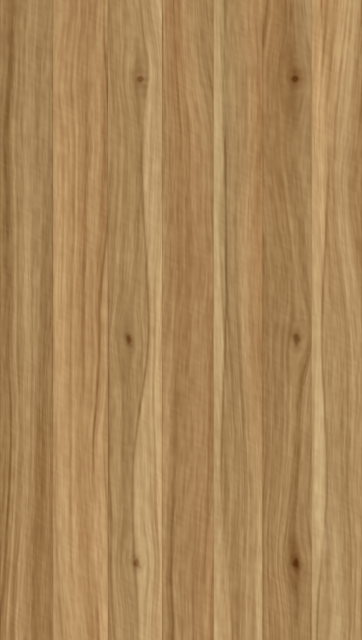
Write a Shadertoy shader that draws this texture.

```glsl
// Walnut veneer: seven upright strips with wavy grain, pale sapwood and small knots.

const vec3 DARK_WOOD = vec3(0.54, 0.39, 0.23);
const vec3 PALE_WOOD = vec3(0.79, 0.66, 0.47);
const vec3 RED_TINT = vec3(0.035, -0.005, -0.015);
const float PLANKS = 7.0;
const float PLANK_TONE[7] = float[7](0.42, 0.55, 0.53, 0.45, 0.62, 0.38, 0.64);
const float SAP_WIDTH[7] = float[7](-0.3, 0.05, 0.42, -0.3, 0.36, -0.3, 0.3);
const float SAP_GAIN = 0.22;
const float GRAIN_WANDER = 0.06;
const float BROAD_GAIN = 0.36;
const float RING_GAIN = 0.34;
const float FINE_GAIN = 0.34;
const float FIBRE_GAIN = 0.26;
const float FIGURE_GAIN = 0.10;
const float VEIN_GAIN = 0.30;
const float SEAM_GAIN = 0.16;
const float KNOT_SIZE = 0.013;

float hash(vec2 p) {
    vec3 q = fract(vec3(p.xyx) * 0.1031);
    q += dot(q, q.yzx + 33.33);
    return fract((q.x + q.y) * q.z);
}

float noise(vec2 p) {
    vec2 i = floor(p), f = fract(p);
    f = f * f * (3.0 - 2.0 * f);
    return mix(mix(hash(i), hash(i + vec2(1, 0)), f.x),
               mix(hash(i + vec2(0, 1)), hash(i + vec2(1, 1)), f.x), f.y);
}

// Noise centred on zero
float grain(vec2 p) { return noise(p + 100.0) - 0.5; }

// Bends the grain around the knots of a plank; returns their darkness
float knots(vec2 p, float id, inout float across) {
    float dark = 0.0;
    if (mod(id, 3.0) != 2.0) return dark;
    for (int k = 0; k < 3; k++) {
        float n = float(k);
        float side = 0.35 + 0.35 * hash(vec2(id, n + 4.0));
        vec2 centre = vec2((id + side) / PLANKS + 0.012,
                           0.21 + 0.62 * n + 0.05 * n * (n - 1.0));
        vec2 d = p - centre;
        float size = KNOT_SIZE * (0.65 + 0.5 * hash(vec2(n, id + 9.0)));
        float bend = exp(-pow(d.x / 0.045, 2.0) - pow(d.y / 0.10, 2.0));
        across -= 0.75 * d.x * bend;
        float r = length(d * vec2(1.0, 0.7)) / size;
        r += 0.7 * grain(d * 90.0 + n * 7.0);
        dark += 0.62 * exp(-r * r) + 0.09 * (1.0 + sin(r * 5.0)) * exp(-0.7 * r);
        dark += 0.20 * exp(-pow(d.x / 0.016, 2.0) - pow(d.y / 0.11, 2.0));
    }
    return dark;
}

vec3 wood(vec2 p) {
    // Plank layout
    float bow = sin(3.1416 * p.x);
    float s = (p.x - 0.02 * bow * bow) * PLANKS;
    float id = clamp(floor(s), 0.0, PLANKS - 1.0);
    float local = s - id;
    int plank = int(id);
    vec2 shift = vec2(id * 13.7, id * 5.3);

    // Wavy grain coordinate
    float across = p.x;
    float knot = knots(p, id, across);
    across += GRAIN_WANDER * grain(vec2(across * 5.0, p.y * 1.7) + shift);
    across += 0.012 * grain(vec2(across * 12.0, p.y * 5.0) + shift);

    // Grain from broad bands to fine fibres
    float tone = PLANK_TONE[plank];
    tone += BROAD_GAIN * grain(vec2(across * 16.0, p.y * 0.6) + shift);
    tone += RING_GAIN * grain(vec2(across * 52.0, p.y * 0.8) + shift);
    tone += FINE_GAIN * grain(vec2(across * 135.0, p.y * 2.0) + shift);
    tone += FIBRE_GAIN * grain(vec2(across * 240.0, p.y * 24.0) + shift);
    tone += FIGURE_GAIN * grain(vec2(p.x * 55.0, p.y * 110.0 + across * 60.0));

    // Thin dark veins
    float vein = noise(vec2(across * 60.0, p.y * 0.7) + shift + 40.0);
    float presence = noise(vec2(across * 9.0, p.y * 1.5) + shift + 70.0);
    tone -= VEIN_GAIN * smoothstep(0.72, 0.95, vein) * smoothstep(0.3, 0.8, presence);

    // Sapwood band with a dark wandering rim
    float f = id > 3.0 ? 1.0 - local : local;
    f += 2.0 * (across - p.x);
    float edge = 1.0 - SAP_WIDTH[plank] + 0.4 * grain(vec2(p.y * 2.3, id * 3.0));
    float d = f - edge;
    float rim = exp(-pow(d / 0.026, 2.0)) * smoothstep(0.2, 0.7, noise(vec2(p.y * 4.0, id)));
    tone += SAP_GAIN * smoothstep(-0.03, 0.08, d) - 0.36 * rim;
    tone -= 0.10 * exp(-pow((d + 0.12) / 0.10, 2.0));

    // Seams and knots
    float gap = min(local, 1.0 - local);
    tone -= SEAM_GAIN * (1.0 - smoothstep(0.0, 0.03, gap)) + knot;

    vec3 colour = mix(DARK_WOOD, PALE_WOOD, clamp(tone, -0.7, 1.12));
    return colour + RED_TINT * grain(vec2(across * 10.0, p.y * 0.7) + shift + 20.0);
}

void mainImage(out vec4 fragColor, in vec2 fragCoord) {
    // Four samples per pixel smooth every edge
    vec3 sum = vec3(0.0);
    for (int i = 0; i < 4; i++) {
        vec2 offset = vec2(i % 2, i / 2) * 0.5 - 0.25;
        sum += wood((fragCoord + offset) / iResolution.x);
    }
    fragColor = vec4(sum / 4.0, 1.0);
}
```
